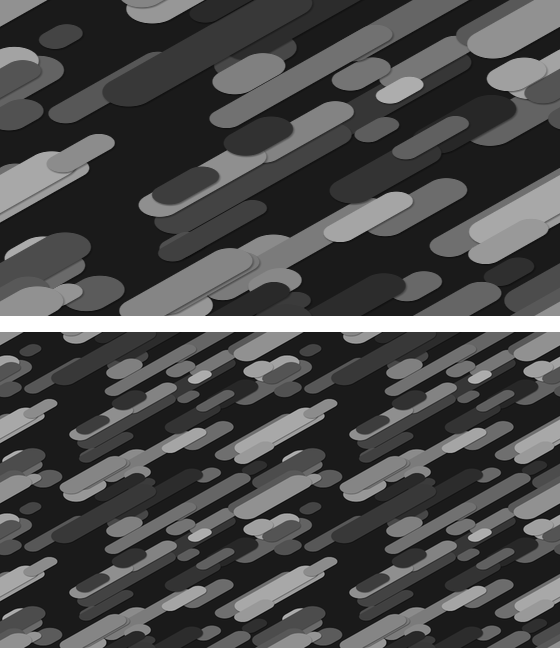
Top, the tile; bottom, the same tile 2 across and 2 down.
This background is drawn by a Shadertoy shader. Its source:

```glsl
// Grey pills scattered along one diagonal over a near-black ground.
// Each pill is a capsule distance on a wrapping unit square, painted in turn
// with a thin shadow below it; the square is stretched to fill the canvas.

const int PILL_COUNT = 52;
const float GROUND_SHADE = 0.102;
const vec2 SHADOW_OFFSET = vec2(0.0015, -0.004);
const float SHADOW_SOFTNESS = 0.004;
const float SHADOW_STRENGTH = 0.4;

// Two random values in 0..1 from one seed
vec2 hash2(float seed) {
    vec3 p = fract(vec3(seed) * vec3(0.1031, 0.1030, 0.0973));
    p += dot(p, p.yzx + 33.33);
    return fract((p.xx + p.yz) * p.zy);
}

// Evenly spread sequence in 0..1
float spread(float index, float stride) {
    return fract(0.5 + index * stride);
}

// Shortest offset on the repeating unit square
vec2 wrapOffset(vec2 offset) {
    return fract(offset + 0.5) - 0.5;
}

// Signed distance to a capsule lying along the rising diagonal
float diagonalCapsule(vec2 p, float halfLength, float radius) {
    vec2 q = vec2(p.x + p.y, p.y - p.x) * 0.70711;
    q.x -= clamp(q.x, -halfLength, halfLength);
    return length(q) - radius;
}

// Paints one pill and its shadow over the shade below
float paintPill(float below, vec2 uv, float index, float pixel) {
    vec2 jitter = hash2(index + 17.0) - 0.5;
    vec2 shape = hash2(index + 91.0);

    vec2 center = index * vec2(0.75488, 0.56984) + 0.26 * jitter;
    float reach = spread(index, 0.41421);
    float halfLength = mix(0.014, 0.2, reach * reach);
    float radius = mix(0.024, 0.047, shape.x);
    float shade = mix(0.15, 0.685, spread(index, 0.61803));

    vec2 p = wrapOffset(uv - center);
    float bodyDist = diagonalCapsule(p, halfLength, radius);
    float shadowDist = diagonalCapsule(p - SHADOW_OFFSET, halfLength, radius);

    float shadow = 1.0 - smoothstep(-SHADOW_SOFTNESS, SHADOW_SOFTNESS, shadowDist);
    float cover = clamp(0.5 - bodyDist / pixel, 0.0, 1.0);
    return mix(below * (1.0 - SHADOW_STRENGTH * shadow), shade, cover);
}

void mainImage(out vec4 fragColor, in vec2 fragCoord) {
    vec2 uv = fragCoord / iResolution.xy;
    float pixel = 0.70711 * length(1.0 / iResolution.xy);

    float shade = GROUND_SHADE;
    for (int i = 0; i < PILL_COUNT; i++) {
        shade = paintPill(shade, uv, float(i), pixel);
    }
    fragColor = vec4(vec3(shade), 1.0);
}
```
